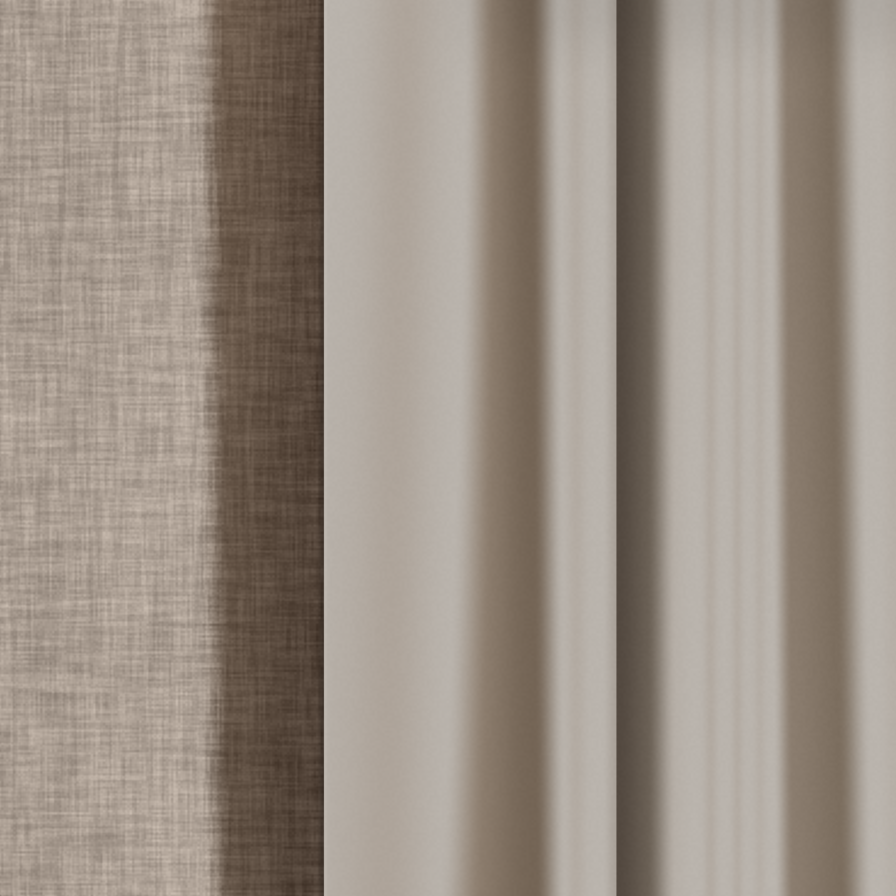
Reproduce this texture procedurally as a Shadertoy shader.

```glsl
// Woven linen wall in half shadow beside two smooth hanging curtain panels.
// Stretched value noise makes the threads; soft bands along x, bent slightly
// with height, shade the folds.

float hash(vec2 p) {
    vec3 q = fract(vec3(p.xyx) * 0.1031);
    q += dot(q, q.yzx + 33.33);
    return fract((q.x + q.y) * q.z);
}

float noise(vec2 p) {
    vec2 i = floor(p), f = fract(p);
    f = f * f * (3.0 - 2.0 * f);
    return mix(mix(hash(i), hash(i + vec2(1, 0)), f.x),
               mix(hash(i + vec2(0, 1)), hash(i + vec2(1, 1)), f.x), f.y);
}

// Soft-sided band from a to b; wa and wb are the half widths of its sides
float band(float x, float a, float b, float wa, float wb) {
    return smoothstep(a - wa, a + wa, x) * (1.0 - smoothstep(b - wb, b + wb, x));
}

float ridge(float x, float center, float width) {
    float d = (x - center) / width;
    return exp(-d * d);
}

// Crossed threads at several scales, centred on zero
float weave(vec2 p) {
    float sum = 0.0, weight = 0.5;
    for (int i = 0; i < 3; i++) {
        float k = exp2(-float(i));
        vec2 o = vec2(17.0, 41.0) * float(i);
        sum += weight * (noise(p * vec2(34.0, 390.0) * k + o)
                       + noise(p * vec2(390.0, 28.0) * k + o.yx) - 1.0);
        weight *= 0.62;
    }
    return sum + 0.35 * (noise(p * 370.0) - 0.5);
}

vec3 linen(vec2 p) {
    float threads = weave(p);
    vec3 lit = vec3(0.655, 0.605, 0.56) + 0.025 * ridge(p.x, 0.19, 0.08);
    lit += 0.03 * (noise(p * vec2(7.0, 4.0)) - 0.5);
    vec3 shade = mix(vec3(0.40, 0.335, 0.28), vec3(0.325, 0.265, 0.22),
                     smoothstep(0.25, 0.36, p.x));
    shade *= 0.94 + 0.14 * p.y;
    float edge = 0.246 - 0.008 * p.y + 0.004 * threads;
    float shadow = smoothstep(edge - 0.022, edge + 0.014, p.x);
    vec3 col = mix(lit, shade, shadow);
    col += threads * mix(0.16, 0.105, shadow) * vec3(1.0, 0.98, 0.95);
    return col * (1.0 - 0.25 * smoothstep(0.352, 0.362, p.x));
}

vec3 curtain(vec2 p) {
    float x = p.x, low = 1.0 - p.y;
    vec3 pale = vec3(0.728, 0.705, 0.677), warm = vec3(0.675, 0.635, 0.595);
    vec3 col = pale;

    // Broad warm hollow of the first panel, drifting left toward the hem
    col = mix(col, warm, 0.85 * ridge(x, 0.452 - 0.025 * low, 0.038));
    col = mix(col, warm, 0.4 * low * band(x, 0.36, 0.47, 0.02, 0.04));

    // Deep fold, wider at the hem and darkest on its right side
    float left = 0.535 - 0.022 * low * low, right = 0.609 + 0.006 * low;
    vec3 fold = mix(vec3(0.565, 0.505, 0.445), vec3(0.455, 0.395, 0.335),
                    smoothstep(left, right - 0.018, x));
    col = mix(col, fold, band(x, left, right, 0.017 + 0.008 * low, 0.017));
    col = mix(col, warm, 0.5 * ridge(x, 0.643, 0.010));
    col = mix(col, warm * 0.93, 0.6 * smoothstep(0.672, 0.688, x));

    // Second panel: pale face with narrow pleats
    vec3 face = mix(pale, warm, 0.55 * ridge(x, 0.793, 0.007)
                              + 0.50 * ridge(x, 0.823, 0.006)
                              + 0.35 * ridge(x, 0.848, 0.006));
    face = mix(face, warm, 0.35 * (1.0 - smoothstep(0.745, 0.775, x)));

    // Its wide fold leans right toward the hem
    float foldLeft = 0.869 + 0.006 * low, foldRight = 0.941 + 0.015 * low;
    vec3 hollow = mix(vec3(0.545, 0.49, 0.435), vec3(0.475, 0.42, 0.36),
                      smoothstep(foldLeft, foldRight, x));
    face = mix(face, hollow, band(x, foldLeft, foldRight, 0.011, 0.019));
    face = mix(face, warm, 0.3 * smoothstep(0.98, 1.0, x));

    // Shaded gap behind the first panel
    vec3 gap = mix(vec3(0.325, 0.285, 0.25), vec3(0.43, 0.39, 0.345),
                   smoothstep(0.688, 0.735, x));
    face = mix(gap, face, smoothstep(0.722, 0.755, x));

    float aa = 0.7 / iResolution.x;
    col = mix(col, face, smoothstep(0.688 - aa, 0.688 + aa, x));

    // Slight dimming at the rail, and a fine cloth grain
    col *= 1.0 - 0.06 * smoothstep(0.9, 1.0, p.y) * smoothstep(0.45, 0.6, x);
    return col + 0.012 * (noise(p * 360.0) - 0.5);
}

void mainImage(out vec4 fragColor, in vec2 fragCoord) {
    vec2 p = fragCoord / iResolution.xy;
    float aa = 0.8 / iResolution.x;
    float seam = 0.3615;
    vec3 col = mix(linen(p), curtain(p), smoothstep(seam - aa, seam + aa, p.x));
    col += 0.025 * ridge(p.x, seam + 0.002, 0.0015);
    fragColor = vec4(clamp(col, 0.0, 1.0), 1.0);
}
```
